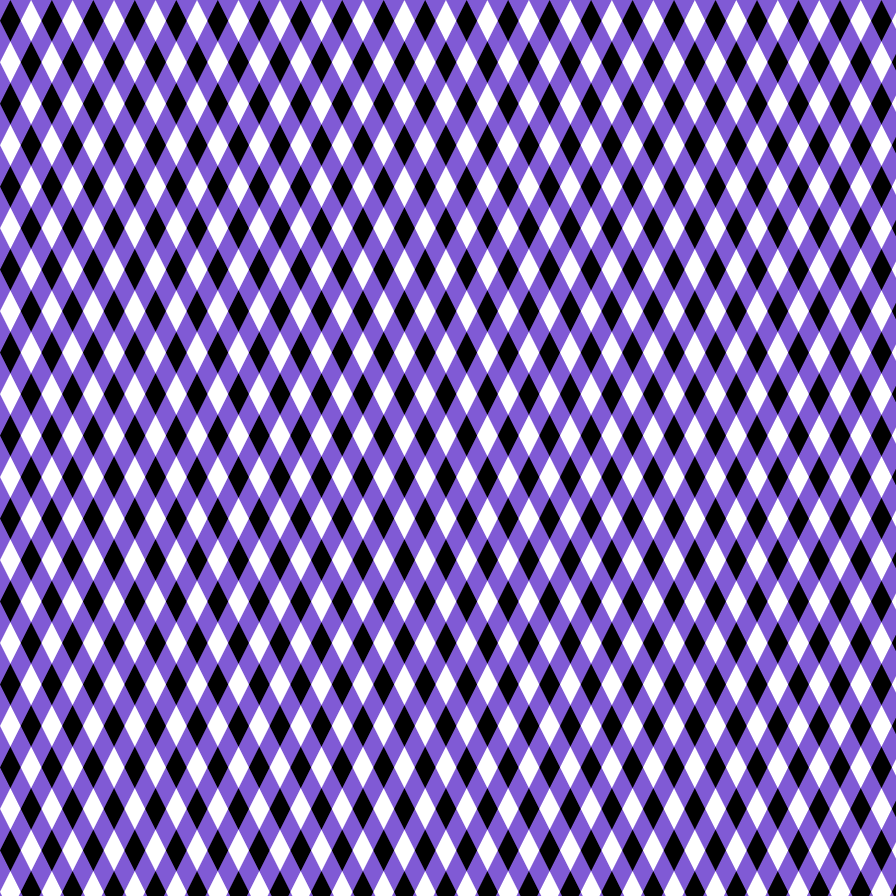
A WebGL 1 fragment shader for this pattern:

```glsl
precision highp float;

// Harlequin lattice: two families of steep diagonal bands cross each other.
// Where two bands overlap the diamond is black, where both are absent it is
// white, and where a single band passes it is purple.

uniform vec2 u_resolution;

const float REPEATS_ACROSS = 21.6;  // diamonds of one colour per canvas width
const float SLOPE = 0.5;            // sideways run of a band per unit of height
const vec2 BLACK_CENTRE = vec2(0.25, 0.5);  // first black diamond, in repeats

const vec3 BLACK = vec3(0.0);
const vec3 PURPLE = vec3(0.502, 0.353, 0.835);
const vec3 WHITE = vec3(1.0);

// Smooth coverage of bands half a repeat wide, centred on whole phases.
float bandCoverage(float phase, float pixelWidth) {
  float inside = 0.25 - abs(fract(phase + 0.5) - 0.5);
  return clamp(inside / pixelWidth + 0.5, 0.0, 1.0);
}

// Colour from the coverage of the rising and falling bands.
vec3 latticeColour(float rising, float falling) {
  float both = rising * falling;
  float neither = (1.0 - rising) * (1.0 - falling);
  return BLACK * both + WHITE * neither + PURPLE * (1.0 - both - neither);
}

void main() {
  // Canvas units, measured from the top left corner.
  vec2 uv = gl_FragCoord.xy / u_resolution;
  vec2 p = vec2(uv.x, 1.0 - uv.y) * REPEATS_ACROSS - BLACK_CENTRE;

  // One pixel expressed as a change of band phase across the edge.
  float pixelWidth = length(vec2(1.0, SLOPE) * REPEATS_ACROSS / u_resolution);

  float rising = bandCoverage(p.x + SLOPE * p.y, pixelWidth);
  float falling = bandCoverage(p.x - SLOPE * p.y, pixelWidth);
  gl_FragColor = vec4(latticeColour(rising, falling), 1.0);
}
```
